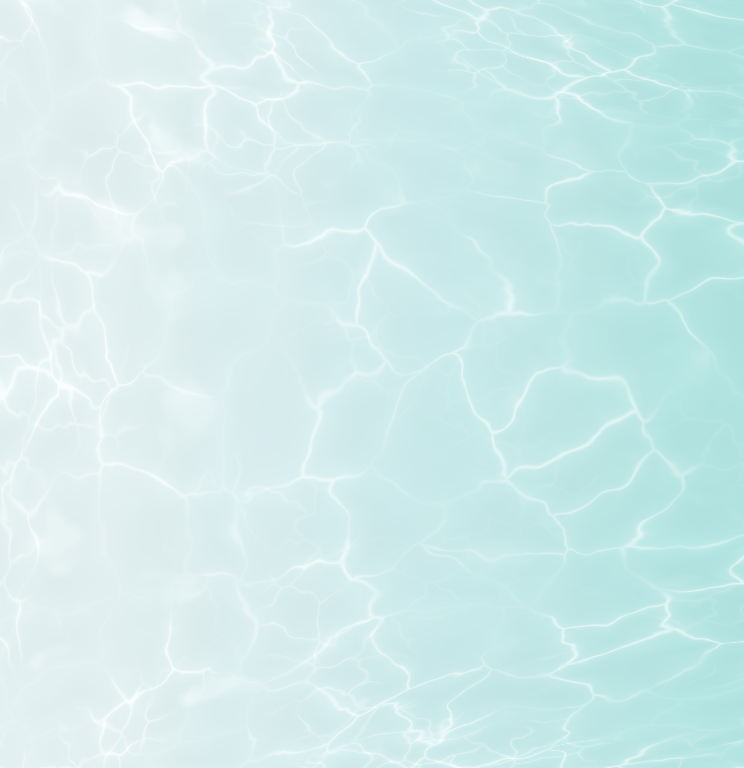
Give the GLSL for this texture, as a Shadertoy shader.

```glsl
// Sunlit pool water: a pale-to-aqua gradient crossed by soft white caustic lines.
// The lines are borders of cellular noise, bent by layered sines and flattened
// towards the top and bottom; a finer, broken net adds ripples on the pale side.
#define CELLS 7.0
#define FINE_SCALE 1.75
#define WARP 0.30
#define CORE_WIDTH 0.024
#define GLOW_WIDTH 0.095
#define LINE_GAIN 0.78
#define FINE_GAIN 0.85
#define PALE vec3(0.886, 0.939, 0.941)
#define MIST vec3(0.812, 0.920, 0.927)
#define AQUA vec3(0.680, 0.890, 0.876)
#define LIGHT vec3(0.980, 1.000, 0.996)

vec2 hash2(vec2 p) {
    vec3 q = fract(vec3(p.xyx) * vec3(0.1031, 0.1030, 0.0973));
    q += dot(q, q.yzx + 33.33);
    return fract((q.xx + q.yz) * q.zy);
}

// Smooth irregular waves, roughly -1 to 1
float waves(vec2 p) {
    float sum = 0.0, amp = 0.5;
    for (int i = 0; i < 4; i++) {
        sum += amp * sin(p.x + 1.3 * sin(p.y * 0.8 + float(i))) * cos(p.y * 0.9 + sin(p.x * 0.7));
        p = mat2(1.36, 1.05, -1.05, 1.36) * p + 2.7;
        amp *= 0.6;
    }
    return sum;
}

vec2 bend(vec2 p, float amount) {
    return p + amount * vec2(waves(p * 1.7 + 4.0), waves(p * 1.7 + 19.0));
}

// Distance to the nearest border between cells
float borderDistance(vec2 p) {
    vec2 base = floor(p), local = fract(p), nearest = vec2(0.0), nearCell = vec2(0.0);
    float best = 9.0;
    for (int j = -1; j <= 1; j++)
    for (int i = -1; i <= 1; i++) {
        vec2 cell = vec2(i, j);
        vec2 r = cell + 0.08 + 0.84 * hash2(base + cell) - local;
        if (dot(r, r) < best) { best = dot(r, r); nearest = r; nearCell = cell; }
    }
    float border = 9.0;
    for (int j = -2; j <= 2; j++)
    for (int i = -2; i <= 2; i++) {
        vec2 cell = nearCell + vec2(i, j);
        vec2 r = cell + 0.08 + 0.84 * hash2(base + cell) - local;
        vec2 across = r - nearest;
        if (dot(across, across) > 0.0001)
            border = min(border, dot(0.5 * (r + nearest), normalize(across)));
    }
    return border;
}

// A bright thin core inside a wide faint glow
float caustic(float d, float width) {
    float core = d / (CORE_WIDTH * width);
    return 0.62 * exp(-core * core) + 0.34 * exp(-d / (GLOW_WIDTH * width));
}

void mainImage(out vec4 fragColor, in vec2 fragCoord) {
    vec2 uv = fragCoord / iResolution.xy;
    vec2 p = fragCoord / iResolution.y;
    float h = uv.y - 0.5;
    float rim = smoothstep(0.15, 0.48, abs(h));
    float left = 1.0 - smoothstep(0.08, 0.62, uv.x);

    // Water surface: crowded on the left, flattened and slanted at top and bottom
    float crowd = (1.0 - uv.x) * (1.0 - uv.x);
    float slant = 2.3 * h * abs(h) * (uv.x - 0.12);
    vec2 water = vec2(p.x - 0.2 * crowd, h + 0.7 * h * h * h + slant) * CELLS;

    // Base gradient with broad soft mottling
    float t = uv.x + 0.03 * waves(water * 0.45) + 0.10 * h * (uv.x - 0.4);
    vec3 color = mix(PALE, MIST, smoothstep(0.10, 0.60, t));
    color = mix(color, AQUA, smoothstep(0.40, 1.12, t));
    color += 0.008 * waves(water * vec2(0.7, 1.9) + 8.0);

    // Main net, breaking up along its lines
    float d = borderDistance(bend(bend(water, WARP) * 2.2, 0.22) / 2.2 + 11.0);
    float fade = smoothstep(-0.28, 0.48, waves(water * 1.25 + 31.0));
    float thickness = 0.95 + 0.55 * waves(water * 1.6 + 53.0);
    float shine = LINE_GAIN * caustic(d, thickness) * mix(0.16, 1.0, fade) * mix(0.82, 1.15, left);
    color -= 0.008 * smoothstep(0.05, 0.40, d);

    // Finer ripples, strongest on the left and near the rims
    vec2 ripple = bend(water * FINE_SCALE + 5.0, 0.50);
    float fine = caustic(borderDistance(ripple + 71.0), 1.35);
    float patches = smoothstep(-0.25, 0.45, waves(water * 1.3 + 87.0));
    shine += FINE_GAIN * fine * patches * clamp(0.12 + 0.60 * left + 0.35 * rim, 0.0, 1.0);

    // Small glints of open light
    float glint = smoothstep(0.36, 0.75, waves(water * vec2(1.6, 2.3) + 43.0));
    shine += glint * (0.08 + 0.25 * left + 0.35 * left * rim);

    color = mix(color, LIGHT, clamp(shine, 0.0, 0.95));
    fragColor = vec4(clamp(color, 0.0, 1.0), 1.0);
}
```
